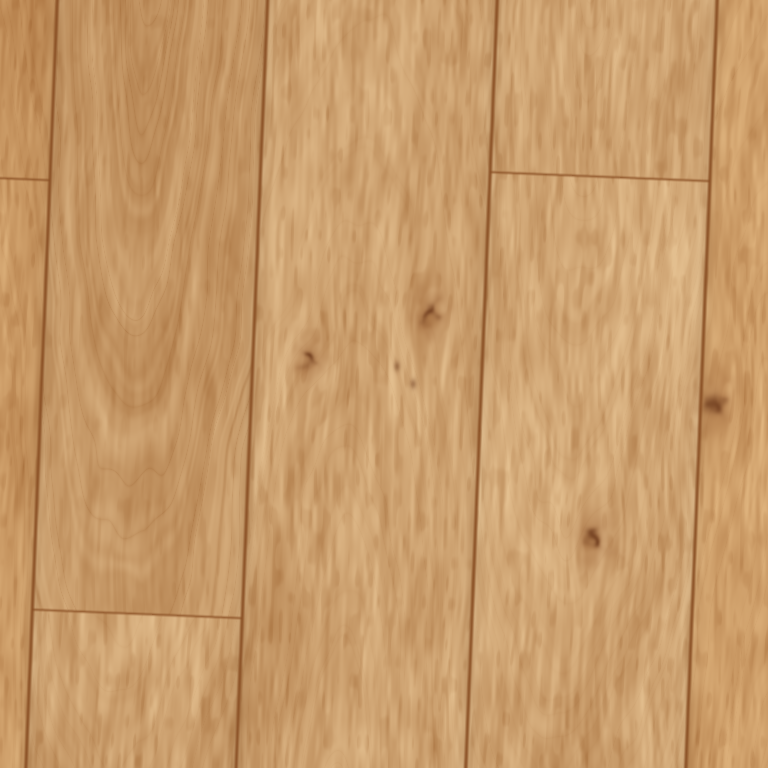
Reproduce this texture procedurally as a WebGL 1 fragment shader.

```glsl
precision highp float;
// Warm oak floor: long, slightly leaning planks with staggered ends, grain and knots.
uniform vec2 u_resolution;

#define PLANK_WIDTH 0.2863
#define FIRST_SEAM 0.034
#define LEAN 0.041
#define SEAM_HALF_WIDTH 0.0021
#define END_HALF_WIDTH 0.0013
#define BASE_TONE 0.72
#define GRAIN_STRENGTH 0.40
#define FIGURE_STRENGTH 0.44
#define DARK_OAK vec3(0.65, 0.435, 0.235)
#define LIGHT_OAK vec3(0.87, 0.72, 0.53)
#define SEAM_COLOR vec3(0.54, 0.31, 0.14)
#define KNOT_COLOR vec3(0.43, 0.23, 0.11)

float hash(vec2 p) {
  vec3 q = fract(p.xyx * vec3(0.1031, 0.1030, 0.0973));
  q += dot(q, q.yzx + 33.33);
  return fract((q.x + q.y) * q.z);
}

// Value noise centred on zero, from -0.5 to 0.5
float noise(vec2 p) {
  vec2 i = floor(p), f = fract(p);
  f = f * f * (3.0 - 2.0 * f);
  float low = mix(hash(i), hash(i + vec2(1.0, 0.0)), f.x);
  float high = mix(hash(i + vec2(0.0, 1.0)), hash(i + 1.0), f.x);
  return mix(low, high, f.y) - 0.5;
}

// Height of the plank end in each column
float endHeight(float column) {
  if (column < -0.5) return 0.768;
  if (column < 0.5) return 0.208;
  return mod(column, 2.0) < 0.5 ? 0.802 : 1.45;
}

float line(float distance, float halfWidth) {
  float soft = max(0.0022, 0.8 / u_resolution.y);
  return 1.0 - smoothstep(halfWidth - soft, halfWidth + soft, distance);
}

vec2 knotCenter(float i) {
  float x = 0.403 + 0.176 * i - 0.023 * sin(2.0944 * i);
  return vec2(x, 0.48 + 0.17 * sin(0.33 + 2.05 * i) - 0.0045 * i * i);
}

// Faint mottling, fine fibres and short dark pores
float grain(vec2 p) {
  float fibres = 0.4 * noise(p * vec2(55.0, 4.0)) + 0.65 * noise(p * vec2(115.0, 12.0));
  fibres += 0.8 * noise(p * vec2(205.0, 27.0) + 3.0);
  float mottling = 0.7 * noise(p * vec2(7.0, 3.0)) + 0.3 * noise(p * vec2(22.0, 11.0));
  float pores = smoothstep(0.1, 0.4, noise(p * vec2(170.0, 38.0) + 7.0));
  return fibres + mottling - 0.4 * pores;
}

// Nested arches, drawn as irregular rings with thin dark edges
float archFigure(vec2 p, float heart, float seed) {
  float warp = 0.09 * noise(p * vec2(15.0, 5.0) + seed) + 0.035 * noise(p * vec2(40.0, 16.0));
  float radius = length(vec2(p.x * 6.0, p.y - heart)) + warp;
  float bands = 0.7 * noise(vec2(radius * 16.0, seed)) + 0.4 * noise(vec2(radius * 60.0, seed + 9.0));
  float edges = exp(-16.0 * abs(noise(vec2(radius * 30.0, seed + 5.0))));
  return bands - 0.4 * edges;
}

void main() {
  vec2 uv = gl_FragCoord.xy / u_resolution;
  vec2 floorPos = vec2(uv.x - LEAN * uv.y, uv.y + LEAN * uv.x);

  // Plank layout, with a slight unevenness in width
  float across = (floorPos.x - FIRST_SEAM) / PLANK_WIDTH;
  across += 0.045 * exp(-4.0 * (across - 0.955) * (across - 0.955));
  float column = floor(across);
  float local = fract(across);
  float endOffset = floorPos.y - endHeight(column);
  float upper = step(0.0, endOffset);
  float seed = column * 17.0 + upper * 41.0 + 60.0;

  // Knots bend the gently wavy grain and leave a dark core in a warm halo
  vec2 bent = floorPos;
  bent.x += 0.012 * noise(floorPos * vec2(13.0, 7.0) + seed);
  float core = 0.0;
  float halo = 0.0;
  for (int i = 0; i < 4; i++) {
    float n = float(i);
    vec2 d = uv - knotCenter(n);
    float size = 1.0 + 0.25 * n;
    float swell = exp(-dot(d * d, vec2(900.0, 260.0)) / size);
    bent.x -= 0.55 * d.x * swell;
    vec2 ragged = d + 0.016 * vec2(noise(uv * 75.0 + n), noise(uv * 75.0 + n + 31.0));
    core += exp(-dot(ragged * ragged, vec2(22000.0, 13000.0)) / size);
    halo += exp(-dot(ragged * ragged, vec2(2600.0, 1100.0)) / size);
  }
  // Pin knots in a short slanting row
  for (int i = 0; i < 2; i++) {
    vec2 d = uv - vec2(0.517, 0.523) - float(i) * vec2(0.021, -0.023);
    core += 0.6 * exp(-dot(d * d, vec2(60000.0, 22000.0)));
  }

  // Tone of each plank; the arches are boldest on one plank
  float tone = BASE_TONE + 0.07 * cos(1.5 * (column - 2.0)) - 0.06 * upper;
  float bold = upper * (1.0 - step(0.5, abs(column)));
  float heart = mod(column, 2.0) < 0.5 ? 1.1 : -0.05;
  vec2 figurePos = vec2((local - 0.43) * PLANK_WIDTH + bent.x - floorPos.x, bent.y);
  tone += GRAIN_STRENGTH * mix(1.0, 0.6, bold) * grain(bent + seed * vec2(0.37, 0.73));
  tone += FIGURE_STRENGTH * mix(0.4, 0.9, bold) * archFigure(figurePos, heart, seed);

  vec3 color = mix(DARK_OAK, LIGHT_OAK, clamp(tone, -0.2, 1.1));
  float outerPlank = step(1.5, abs(column - 1.0));
  color *= mix(vec3(1.0), vec3(0.98, 0.94, 0.88), outerPlank);
  color = mix(color, vec3(0.60, 0.37, 0.20), 0.38 * min(halo, 1.0));
  color = mix(color, KNOT_COLOR, 0.8 * min(core, 1.0));

  // Long seams and plank ends
  float seamDistance = min(local, 1.0 - local) * PLANK_WIDTH;
  color *= 1.0 - 0.06 * exp(-seamDistance * 130.0);
  color = mix(color, SEAM_COLOR, 0.8 * line(abs(endOffset), END_HALF_WIDTH));
  color = mix(color, SEAM_COLOR, 0.9 * line(seamDistance, SEAM_HALF_WIDTH));
  gl_FragColor = vec4(color, 1.0);
}
```
